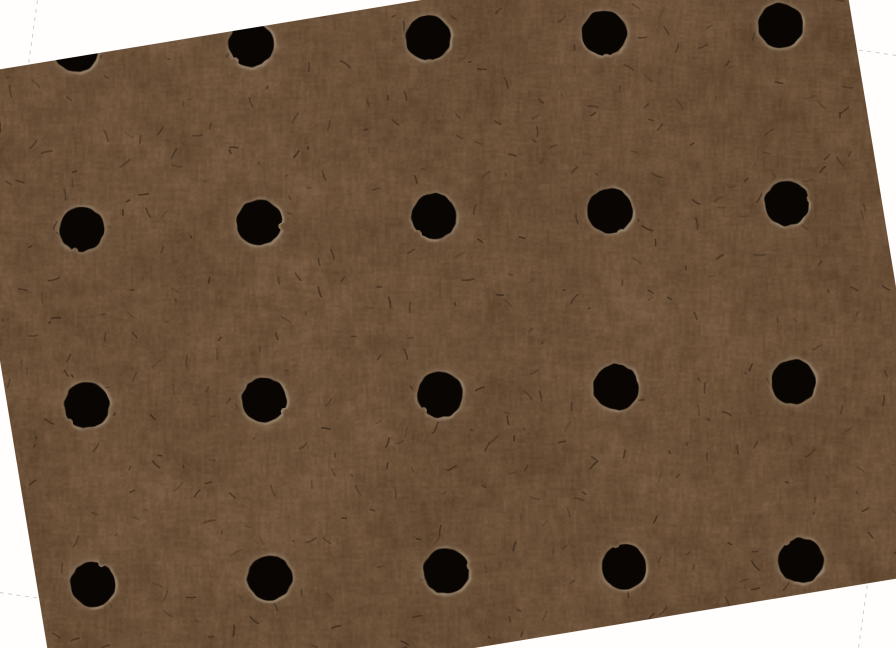
Give the GLSL for this texture, as a WebGL 2 fragment shader.

```glsl
#version 300 es
precision highp float;

uniform vec2 u_resolution;
out vec4 fragColor;

// Lengths are fractions of the canvas height.
const vec2 PITCH = vec2(0.2725, 0.2748);
const vec2 LATTICE_ORIGIN = vec2(0.6705, 0.667);
const float LATTICE_TILT = 0.034;
const float HOLE_RADIUS = 0.0348;
const float HOLE_JITTER = 0.004;
const float RIM_WIDTH = 0.0028;
const float SHEET_TILT = 0.163;
const float SHEET_HALF_HEIGHT = 0.5;
const float FRAME_TILT = -0.14;
const vec2 FRAME_HALF_SIZE = vec2(0.697, 0.507);
const float FRAME_WIDTH = 0.0016;
const float DASH_PITCH = 0.013;
const float FLECK_CELL = 0.036;
const float FLECK_CHANCE = 0.42;

const vec3 PAPER_WHITE = vec3(1.0, 0.995, 0.992);
const vec3 FRAME_GREY = vec3(0.82);
const vec3 BOARD_DARK = vec3(0.345, 0.25, 0.16);
const vec3 BOARD_LIGHT = vec3(0.48, 0.368, 0.27);
const vec3 FLECK_BROWN = vec3(0.22, 0.16, 0.11);
const vec3 RIM_TAN = vec3(0.56, 0.48, 0.39);
const vec3 HOLE_BLACK = vec3(0.035, 0.02, 0.01);

float hash(vec2 p) {
  return fract(sin(dot(p, vec2(127.1, 311.7))) * 43758.5);
}

vec2 hash2(vec2 p) {
  return vec2(hash(p), hash(p + 37.3));
}

float noise(vec2 p) {
  vec2 i = floor(p), f = fract(p);
  f = f * f * (3.0 - 2.0 * f);
  return mix(mix(hash(i), hash(i + vec2(1, 0)), f.x),
             mix(hash(i + vec2(0, 1)), hash(i + 1.0), f.x), f.y);
}

vec2 rotate(vec2 p, float a) {
  float c = cos(a), s = sin(a);
  return vec2(c * p.x - s * p.y, s * p.x + c * p.y);
}

float boxDistance(vec2 p, vec2 halfSize) {
  vec2 d = abs(p) - halfSize;
  return length(max(d, 0.0)) + min(max(d.x, d.y), 0.0);
}

// Coverage of short dark fibres, one candidate per cell.
float flecks(vec2 p, float pixel) {
  vec2 cell = floor(p / FLECK_CELL);
  float cover = 0.0;
  for (int y = -1; y <= 1; y++)
    for (int x = -1; x <= 1; x++) {
      vec2 id = cell + vec2(x, y);
      vec2 q = p - (id + hash2(id)) * FLECK_CELL;
      q = rotate(q, 6.283 * hash(id + 11.7));
      float halfLength = mix(0.001, 0.009, hash(id + 23.1));
      q.y += 12.0 * q.x * q.x;
      q.x -= clamp(q.x, -halfLength, halfLength);
      float present = step(hash(id + 5.9), FLECK_CHANCE);
      float line = 1.0 - smoothstep(0.0003, 0.0008 + pixel, length(q));
      cover = max(cover, present * line * mix(0.25, 0.8, hash(id + 71.3)));
    }
  return cover;
}

// Mottled pulp: blotches, crossed fibre streaks and fine grain.
vec3 board(vec2 p, float pixel) {
  float tone = 0.5 + 0.22 * (noise(p * 4.0) - 0.5) - 0.08 * (p.x - 0.69);
  tone += 0.28 * (noise(p * 17.0 + 3.1) - 0.5);
  tone += 0.30 * (noise(p * 48.0 + 9.4) - 0.5);
  tone += 0.28 * (noise(p * vec2(240.0, 55.0)) - 0.5);
  tone += 0.22 * (noise(p * vec2(60.0, 230.0) + 5.7) - 0.5);
  tone += 0.25 * (noise(p * 290.0) - 0.5);
  vec3 color = mix(BOARD_DARK, BOARD_LIGHT, tone);
  return mix(color, FLECK_BROWN, flecks(p, pixel));
}

// Nearest punched hole, with a ragged edge, a nick and a pale torn rim.
vec3 punch(vec3 color, vec2 p, float pixel) {
  vec2 grid = rotate(p - LATTICE_ORIGIN, -LATTICE_TILT) / PITCH;
  vec2 id = round(grid);
  vec2 q = (grid - id) * PITCH - HOLE_JITTER * (hash2(id + 2.6) - 0.5);
  vec2 dir = q / max(length(q), 0.0001);
  float angle = 6.283 * hash(id + 8.2);
  float nick = smoothstep(0.985, 1.0, dot(dir, vec2(cos(angle), sin(angle))));
  float radius = HOLE_RADIUS + 0.001 * (hash(id + 4.4) - 0.5);
  float d = length(q) - radius + 0.003 * (noise(p * 95.0) - 0.5);
  d += 0.005 * nick * hash(id + 6.5);

  float patchy = smoothstep(0.15, 0.8, noise(p * 60.0 + 17.0));
  float side = 0.65 + 0.35 * dot(dir, vec2(0.8, -0.6));
  float rim = exp(-pow((d - 0.002) / RIM_WIDTH, 2.0)) * mix(0.35, 1.0, patchy);
  float halo = 0.22 * exp(-max(d, 0.0) / 0.007);
  color = mix(color, RIM_TAN, clamp(rim * side + halo, 0.0, 1.0));
  return mix(HOLE_BLACK, color, smoothstep(-pixel, pixel, d));
}

void main() {
  vec2 p = gl_FragCoord.xy / u_resolution.y;
  float pixel = 1.0 / u_resolution.y;
  vec2 center = 0.5 * u_resolution / u_resolution.y;

  // Faint dashed frame on the white ground.
  vec2 f = rotate(p - center, -FRAME_TILT);
  vec2 gap = abs(abs(f) - FRAME_HALF_SIZE);
  float along = gap.x < gap.y ? f.y : f.x;
  float dash = smoothstep(0.2, 0.35, abs(fract(along / DASH_PITCH) - 0.5));
  float edge = abs(boxDistance(f, FRAME_HALF_SIZE)) - 0.5 * FRAME_WIDTH;
  float frame = dash * (1.0 - smoothstep(-0.5 * pixel, 0.5 * pixel, edge));
  vec3 ground = mix(PAPER_WHITE, FRAME_GREY, frame);

  // Tilted perforated sheet.
  vec2 sheetHalf = SHEET_HALF_HEIGHT * vec2(u_resolution.x / u_resolution.y, 1.0);
  float sheet = boxDistance(rotate(p - center, -SHEET_TILT), sheetHalf);
  vec3 color = punch(board(p, pixel), p, pixel);
  color = mix(color, ground, smoothstep(-0.7 * pixel, 0.7 * pixel, sheet));
  fragColor = vec4(color, 1.0);
}
```
